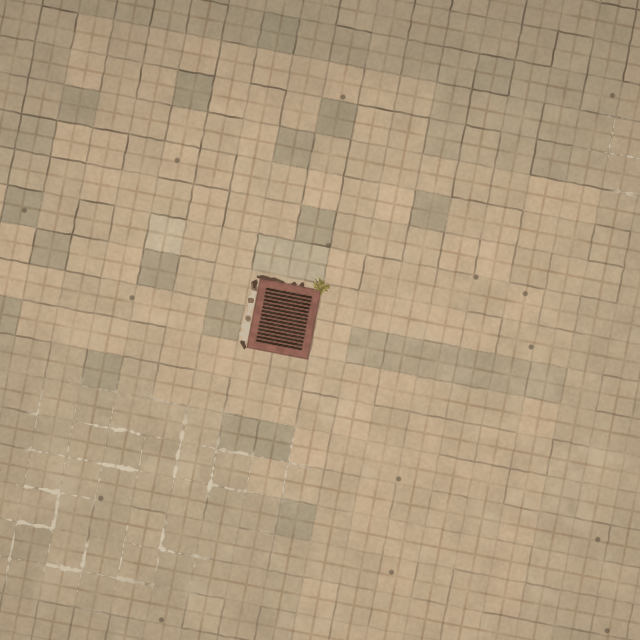
This texture is drawn by a WebGL 2 fragment shader. Its source:

```glsl
#version 300 es
precision highp float;
// Weathered, tilted paving of scored tan and grey slabs around a rusty drain grate.
uniform vec2 u_resolution;
out vec4 fragColor;

// Column and row of single grey slabs, counted from the head of the drain.
const vec2 GREY_SLABS[18] = vec2[18](
  vec2(-4, 0), vec2(-4, -5), vec2(0, -5), vec2(0, -2), vec2(-1, -4), vec2(3, -3),
  vec2(-2, 1), vec2(-8, 2), vec2(-2, -7), vec2(-7, 0), vec2(-8, -3), vec2(-7, -4),
  vec2(4, -7), vec2(-5, 3), vec2(-1, 4), vec2(0, 4), vec2(-8, -1), vec2(1, 6));

float hash(vec2 p) {
  vec3 q = fract(p.xyx * vec3(0.1031, 0.1030, 0.0973));
  q += dot(q, q.yzx + 33.33);
  return fract((q.x + q.y) * q.z);
}

float noise(vec2 p) {
  vec2 i = floor(p), f = fract(p);
  f = f * f * (3.0 - 2.0 * f);
  return mix(mix(hash(i), hash(i + vec2(1, 0)), f.x),
             mix(hash(i + vec2(0, 1)), hash(i + 1.0), f.x), f.y);
}

float fbm(vec2 p) {
  float sum = 0.0, amp = 0.5;
  for (int i = 0; i < 4; i++) {
    sum += amp * noise(p);
    p = p * 2.03 + 17.3;
    amp *= 0.5;
  }
  return sum;
}

float box(vec2 p, vec2 halfSize) {
  vec2 d = abs(p) - halfSize;
  return length(max(d, 0.0)) + min(max(d.x, d.y), 0.0);
}

float blob(vec2 p, vec2 center, vec2 radius) {
  return 1.0 - smoothstep(0.55, 1.1, length((p - center) / radius));
}

// How grey the slab is, from its place in the paving.
float greyness(vec2 id) {
  float g = 0.15 * hash(id + 5.0);
  if (id.x >= 3.0 && id.y < -4.0 || id.y < -6.0) g = 0.7;
  if (id.x < -7.0 && id.y < -1.0) g = 0.55;
  if (id.x >= 8.0) g = 0.4;
  if (id.y >= 3.0 && id.x < -3.0 || id.y >= 4.0 && id.x < 0.0 || id.y >= 6.0 && id.x < 2.0) g = 0.55;
  if (id.y == 1.0 && id.x >= 2.0 && id.x < 8.0) g = 0.8;
  for (int i = 0; i < 18; i++)
    if (id == GREY_SLABS[i]) g = 1.1;
  return g + 0.3 * (hash(id + 71.0) - 0.5);
}

void main() {
  vec2 p = gl_FragCoord.xy / u_resolution;
  vec2 d = (p - vec2(0.449, 0.568)) * vec2(1, -1);
  vec2 t = vec2(d.x * 0.981 + d.y * 0.19, d.y * 0.981 - d.x * 0.19) / 0.057;
  float aa = 1.0 / (0.057 * min(u_resolution.x, u_resolution.y));
  vec2 id = floor(t);

  // Slab colours and worn, mottled faces
  vec3 color = mix(vec3(0.742, 0.652, 0.535), vec3(0.655, 0.596, 0.492), greyness(id));
  color *= 0.985 + 0.03 * hash(id + 13.0);
  if (id.y == -1.0 && abs(id.x + 0.5) < 1.0) color = vec3(0.70, 0.645, 0.54);
  if (id == vec2(-4, -1)) color = vec3(0.745, 0.68, 0.57);
  color *= 0.955 + 0.1 * fbm(t * 1.7) + 0.05 * (noise(t * 13.0) - 0.5);
  color = mix(color, vec3(0.79, 0.72, 0.61),
              0.35 * smoothstep(0.54, 0.75, fbm(t * 1.2 + 40.0)) * smoothstep(0.75, 0.35, p.y));

  // Scored halves of each slab
  vec2 half2 = abs(fract(t) - 0.5);
  float score = 1.0 - smoothstep(0.01, 0.03 + aa, min(half2.x, half2.y));
  color = mix(color, color * vec3(0.90, 0.865, 0.83), score * (0.3 + 0.7 * noise(t * 2.0)));

  // Dark open joints, each side with its own wear
  vec2 w = t + 0.03 * (vec2(noise(t * 5.0), noise(t * 5.0 + 31.0)) - 0.5);
  vec2 gap = abs(w - round(w));
  vec2 wear = vec2(hash(vec2(round(w.x), id.y)), hash(vec2(id.x, round(w.y)) + 90.0));
  float openness = mix(0.36, 0.66, smoothstep(0.35, 0.8, p.y + 0.25 * (0.5 - p.x)));
  vec2 joint = (1.0 - smoothstep(vec2(0.004), vec2(0.02 + aa), gap))
             * (0.35 + 0.65 * smoothstep(0.3, 0.9, wear)) * (0.5 + 0.7 * noise(t * 3.0 + 8.0));
  color = mix(color, vec3(0.34, 0.29, 0.23), min(max(joint.x, joint.y) * openness, 0.8));

  // Pale lime bleeding out of the joints
  float lime = max(blob(p, vec2(0.13, 0.23), vec2(0.34, 0.20)), 0.9 * blob(p, vec2(0.958, 0.745), vec2(0.06, 0.09)));
  lime = max(lime, 0.9 * blob(p, vec2(0.41, 0.28), vec2(0.08, 0.08)));
  vec2 spread = 0.06 * smoothstep(0.1, 0.9, wear) * (0.3 + noise(t * 5.0 + 3.0));
  vec2 crust = 1.0 - smoothstep(spread - aa, spread + aa, gap + 0.06 * (noise(t * 11.0) - 0.3));
  float crustMask = max(crust.x, crust.y) * lime * smoothstep(0.22, 0.42, noise(t * 0.9 + 20.0));
  color = mix(color, vec3(0.82, 0.77, 0.68), 0.95 * crustMask);

  // Scattered dark studs
  vec2 cell = floor(t / 3.0);
  vec2 stud = cell * 3.0 + 0.4 + 2.2 * vec2(hash(cell + 2.0), hash(cell + 47.0));
  float studMask = 1.0 - smoothstep(0.04, 0.07 + aa, length(t - stud));
  color = mix(color, vec3(0.38, 0.33, 0.27), 0.65 * studMask * step(0.5, hash(cell + 8.0)));

  // Light falloff toward the corners and top
  color *= 1.03 - 0.16 * dot(p - 0.5, p - 0.5);
  color *= 1.0 - 0.07 * smoothstep(0.7, 1.0, p.y);

  // Crumbled bed: mortar on the left, dirt at the head and lower left corner
  vec2 g = t - vec2(0.13, 1.16);
  float ragged = 0.14 * (noise(t * 9.0) - 0.5);
  float mortar = box(g + vec2(0.97, -0.02), vec2(0.09, 0.85)) + ragged;
  vec3 bed = mix(vec3(0.52, 0.43, 0.34), vec3(0.78, 0.72, 0.63), smoothstep(0.2, 0.5, noise(t * 6.0 + 5.0)));
  color = mix(color, bed, 1.0 - smoothstep(-aa, aa, mortar));
  float dirt = min(box(g + vec2(0.3, 0.99), vec2(0.65, 0.03)), box(g + vec2(0.98, -0.88), vec2(0.07, 0.09)));
  dirt = min(dirt, box(g + vec2(0.96, 0.8), vec2(0.03, 0.12)));
  color = mix(color, vec3(0.30, 0.22, 0.17), 0.85 * (1.0 - smoothstep(-aa, aa, dirt + ragged)));

  // Rusty frame with dark slots between slats
  float frame = box(g, vec2(0.86, 0.97));
  vec3 rust = vec3(0.565, 0.39, 0.335) * (0.92 + 0.16 * noise(t * 8.0));
  rust *= 1.0 - 0.2 * smoothstep(-0.06, 0.0, frame);
  float opening = box(g, vec2(0.64, 0.77));
  float slat = abs(fract((g.y + 0.77) * 15.0 / 1.54) - 0.5);
  float slot = 1.0 - smoothstep(0.16, 0.40, slat);
  vec3 slots = mix(vec3(0.50, 0.35, 0.29), vec3(0.21, 0.15, 0.11) + 0.08 * noise(t * 12.0), slot);
  rust = mix(rust, slots, 1.0 - smoothstep(-aa, aa, opening));
  color = mix(color, rust, 1.0 - smoothstep(-aa, aa, frame));

  // Weed tuft at the upper right corner
  vec2 leaf = t - vec2(0.96, 0.10);
  float reach = 0.10 + 0.17 * noise(vec2(atan(leaf.y, leaf.x) * 5.0, 4.0));
  vec3 weed = mix(vec3(0.40, 0.36, 0.17), vec3(0.66, 0.59, 0.33), noise(t * 18.0));
  color = mix(color, weed, 0.85 * (1.0 - smoothstep(reach - aa, reach + aa, length(leaf))));

  fragColor = vec4(color, 1.0);
}
```
